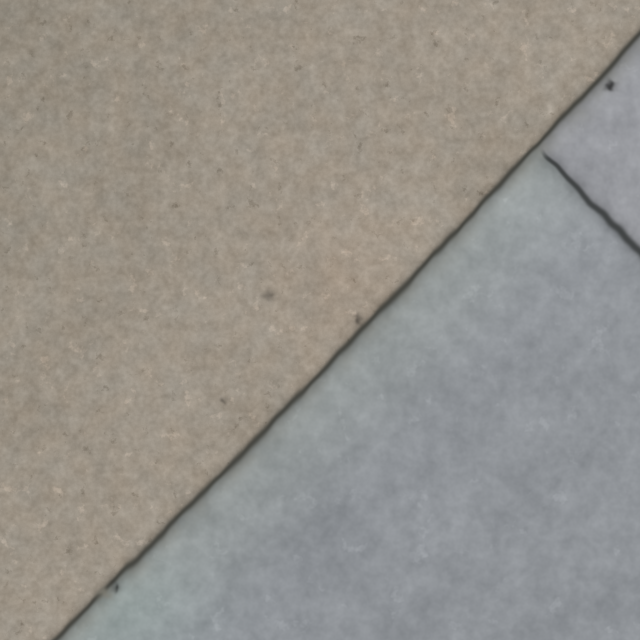
Write a Shadertoy shader that draws this texture.

```glsl
// Weathered paving: a warm sandy slab meets two cool grey slabs along a dark
// diagonal joint, with a second joint branching off at the upper right.
// Slabs are split by signed distances; gradient noise adds stains and grain.

vec2 hashGradient(vec2 cell) {
    vec3 p = fract(cell.xyx * vec3(0.1031, 0.1030, 0.0973));
    p += dot(p, p.yzx + 33.33);
    float angle = 6.2832 * fract((p.x + p.y) * p.z);
    return vec2(cos(angle), sin(angle));
}

float gradientNoise(vec2 p) {
    vec2 i = floor(p), f = fract(p);
    vec2 u = f * f * f * (f * (f * 6.0 - 15.0) + 10.0);
    vec2 e = vec2(1.0, 0.0);
    float a = dot(hashGradient(i), f);
    float b = dot(hashGradient(i + e.xy), f - e.xy);
    float c = dot(hashGradient(i + e.yx), f - e.yx);
    float d = dot(hashGradient(i + e.xx), f - e.xx);
    return mix(mix(a, b, u.x), mix(c, d, u.x), u.y);
}

float fbm(vec2 p) {
    float sum = 0.0, amplitude = 0.6;
    for (int i = 0; i < 4; i++) {
        sum += amplitude * gradientNoise(p);
        p = mat2(1.6, 1.2, -1.2, 1.6) * p + 7.3;
        amplitude *= 0.6;
    }
    return sum;
}

// Soft elliptical spot, 1 at its centre
float spot(vec2 p, vec2 centre, vec2 radius) {
    vec2 q = (p - centre) / radius;
    return exp(-dot(q, q));
}

// Signed distance to the slightly bowed main joint, positive on the sandy side
float mainJoint(vec2 p) {
    float bow = 0.055 * (p.x - 0.085) * (1.0 - p.x);
    float wobble = 0.004 * gradientNoise(vec2(p.x * 17.0, 2.5))
                 + 0.003 * gradientNoise(vec2(p.x * 52.0, 8.5));
    return (p.y - 1.033 * p.x + 0.088 + bow + wobble) * 0.695;
}

vec3 sandySlab(vec2 p) {
    vec3 colour = mix(vec3(0.575, 0.545, 0.495), vec3(0.613, 0.578, 0.528),
                      smoothstep(-0.1, 0.7, p.x + 0.5 * (1.0 - p.y)));
    colour += vec3(0.022, 0.010, 0.004) * spot(p, vec2(0.54, 0.56), vec2(0.10, 0.12));
    colour += 0.045 * fbm(p * 7.0);
    // Fine mineral grain, with sparse pale and dark flecks
    float grain = fbm(p * 48.0 + 11.0);
    colour += 0.085 * grain + 0.03 * gradientNoise(p * 130.0);
    colour += vec3(0.07, 0.06, 0.055) * smoothstep(0.22, 0.5, fbm(p * 36.0 + 40.0));
    colour -= 0.08 * smoothstep(0.25, 0.55, fbm(p * 42.0 + 73.0));
    colour += vec3(0.012, 0.0, -0.010) * gradientNoise(p * 24.0 + 5.0);
    return colour;
}

vec3 greySlab(vec2 p, float depth, float upper) {
    vec3 colour = mix(vec3(0.580, 0.602, 0.600), vec3(0.560, 0.575, 0.592),
                      smoothstep(0.0, 0.2, depth));
    colour += vec3(0.030, 0.032, 0.034) * spot(p, vec2(0.82, 0.67), vec2(0.12, 0.10));
    colour += vec3(0.012, 0.030, 0.024) * spot(p, vec2(0.20, 0.04), vec2(0.13, 0.09));
    colour -= 0.018 * spot(p, vec2(0.48, 0.18), vec2(0.08, 0.07));
    colour = mix(colour, vec3(0.600, 0.607, 0.625), upper);
    // Broad cloudy stains under a smoother grain
    colour += 0.055 * fbm(p * 9.0 + 20.0);
    colour += 0.065 * fbm(p * 29.0 + 31.0);
    colour += 0.02 * gradientNoise(p * 95.0);
    colour += 0.04 * smoothstep(0.22, 0.5, fbm(p * 25.0 + 55.0));
    return colour;
}

void mainImage(out vec4 fragColor, in vec2 fragCoord) {
    vec2 p = fragCoord / iResolution.xy;
    float joint = mainJoint(p);
    float depth = -joint;

    // Branching joint: distance across it and travel along it
    vec2 branch = p - vec2(0.842, 0.768);
    float along = dot(branch, vec2(0.698, -0.716));
    float across = dot(branch, vec2(0.716, 0.698))
                 + 0.004 * gradientNoise(vec2(along * 38.0, 4.5));
    float upper = smoothstep(-0.003, 0.003, across);

    vec3 grey = greySlab(p, depth, upper);
    // Dusty beige margin beside the main joint
    grey = mix(grey, vec3(0.565, 0.565, 0.535),
               0.65 * exp(-depth * depth / 0.0006) * (0.7 + fbm(p * 20.0)));
    float branchStart = smoothstep(0.0, 0.025, along);
    float branchWidth = mix(0.0035, 0.0062, smoothstep(0.0, 0.2, along));
    grey *= 1.0 - 0.16 * branchStart * exp(-across * across / 0.00022);
    grey = mix(grey, vec3(0.235, 0.245, 0.245),
               0.9 * branchStart * exp(-pow(abs(across) / branchWidth, 2.5)));

    // Pitted dark hole in the upper slab
    vec2 ragged = p + 0.006 * vec2(gradientNoise(p * 90.0), gradientNoise(p * 90.0 + 19.0));
    grey *= 1.0 - 0.60 * spot(ragged, vec2(0.954, 0.866), vec2(0.008, 0.007));
    vec3 colour = mix(grey, sandySlab(p), smoothstep(-0.002, 0.002, joint));

    // Main joint: soft shade around a dark, uneven core
    float unevenness = 1.0 + 0.7 * gradientNoise(vec2(p.x * 24.0, 6.5));
    colour *= 1.0 - 0.17 * exp(-pow((joint + 0.002) / 0.012, 2.0));
    colour = mix(colour, vec3(0.255, 0.255, 0.235),
                 0.88 * exp(-pow(abs(joint) / (0.0042 * unevenness), 2.0)));

    // Crumbs lodged in the joint, and small nicks in the sandy slab
    colour = mix(colour, vec3(0.50, 0.49, 0.45), 0.8 * spot(ragged, vec2(0.163, 0.073), vec2(0.012, 0.008)));
    colour *= 1.0 - 0.45 * spot(ragged, vec2(0.182, 0.082), vec2(0.005, 0.008));
    colour *= 1.0 - 0.35 * spot(ragged, vec2(0.560, 0.501), vec2(0.006, 0.009));
    colour *= 1.0 - 0.25 * spot(ragged, vec2(0.419, 0.538), vec2(0.008, 0.008));
    colour *= 1.0 - 0.28 * spot(ragged, vec2(0.349, 0.375), vec2(0.006, 0.006));
    colour += 0.09 * spot(ragged, vec2(0.860, 0.828), vec2(0.007, 0.012));
    fragColor = vec4(clamp(colour, 0.0, 1.0), 1.0);
}
```
